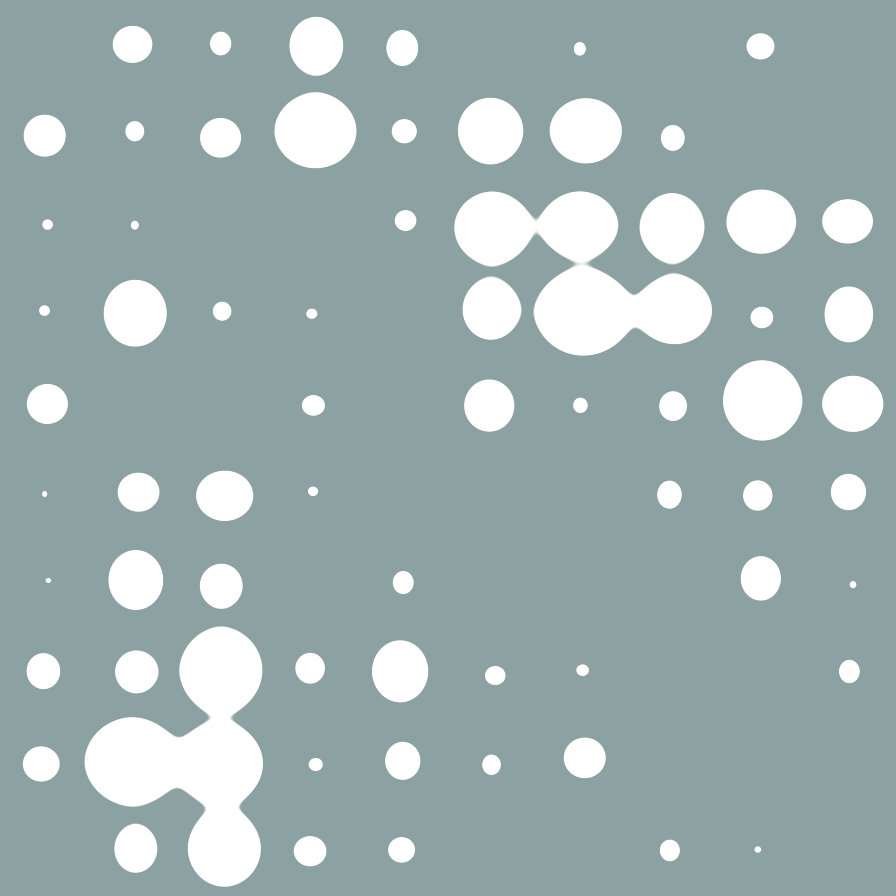
Give the GLSL for this pattern, as a WebGL 1 fragment shader.

```glsl
precision highp float;
// White dots of varied size on a grey-green ground, large neighbours fusing like droplets.

uniform vec2 u_resolution;

#define GRID 10.0            // dots across and down
#define MEAN_RADIUS 0.155    // radii in cells; negative ones leave a gap
#define RADIUS_SPREAD 0.51
#define MIN_RADIUS 0.025
#define MAX_RADIUS 0.5
#define JITTER 0.09          // full range of centre offset, in cells
#define STRETCH 0.14         // full range of width to height variation
#define FUSION 9.0           // higher values fuse fewer neighbours
#define GROUND vec3(0.55, 0.63, 0.63)
#define DOT vec3(1.0)

float hash(vec2 p) {
  return fract(sin(dot(p, vec2(127.1, 311.7))) * 43758.5453);
}

// Cosine that repeats once over the grid, with its crest at the given cell
float wave(float cell, float crest) {
  return cos(6.2831853 * (cell - crest) / GRID);
}

// Broad clusters: soft bands plus one sharper diagonal
float cluster(vec2 cell) {
  float diagonal = cell.x + cell.y;
  return 0.05 * wave(cell.y, 8.5)
       + 0.055 * wave(cell.x, 1.5)
       + 0.055 * wave(cell.x - cell.y, 0.0)
       + 0.12 * wave(diagonal, 2.5)
       + 0.08 * wave(2.0 * diagonal, 4.0);
}

float dotRadius(vec2 cell) {
  float r = MEAN_RADIUS + cluster(cell) + RADIUS_SPREAD * (hash(cell) - 0.5);
  return min(r, MAX_RADIUS);
}

// Smooth union of the dots in the surrounding cells
float dotField(vec2 p) {
  vec2 base = floor(p);
  float sum = 0.0001;
  for (int j = -1; j <= 1; j++) {
    for (int i = -1; i <= 1; i++) {
      vec2 cell = base + vec2(float(i), float(j));
      vec2 id = mod(cell, GRID);
      float radius = dotRadius(id);
      if (radius > MIN_RADIUS) {
        vec2 shift = vec2(hash(id + 17.3), hash(id + 41.9)) - 0.5;
        float squash = STRETCH * (hash(id + 73.1) - 0.5);
        vec2 q = p - cell - 0.5 - JITTER * shift;
        q *= vec2(1.0 + squash, 1.0 - squash);
        sum += exp(-FUSION * (length(q) - radius));
      }
    }
  }
  return -log(sum) / FUSION;
}

void main() {
  vec2 p = gl_FragCoord.xy / u_resolution * GRID;
  float pixel = GRID / min(u_resolution.x, u_resolution.y);
  float cover = 1.0 - smoothstep(-0.6 * pixel, 0.6 * pixel, dotField(p));
  gl_FragColor = vec4(mix(GROUND, DOT, cover), 1.0);
}
```
